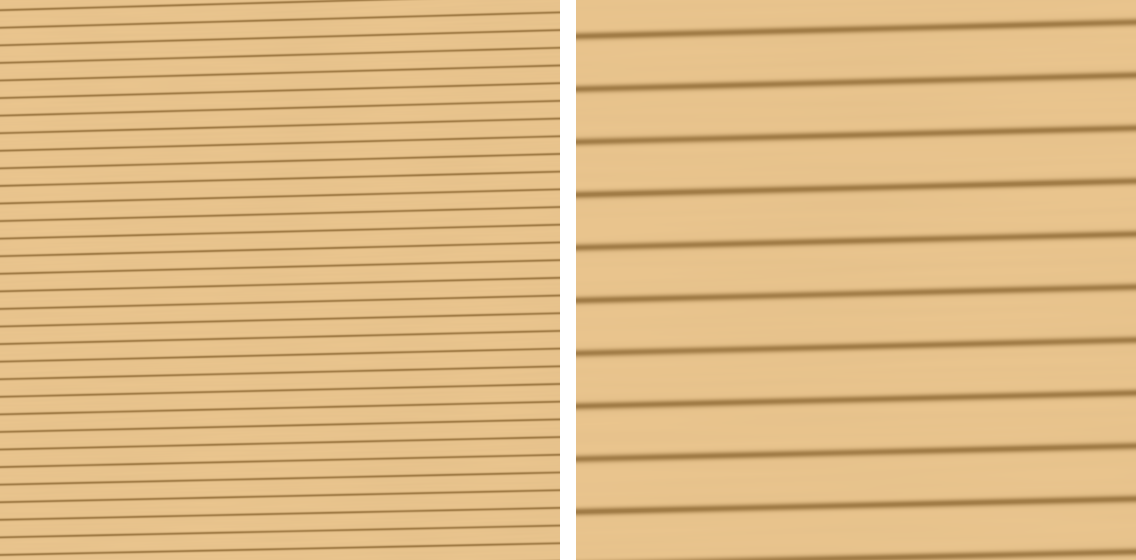
Left, the full canvas; right, a detail of the centre.
A WebGL 2 fragment shader for this texture:

```glsl
#version 300 es
precision highp float;

#define BOARD_PITCH 0.03138   // board height at the left edge
#define PITCH_SPREAD 0.00022  // extra height gained by the right edge
#define FIRST_SEAM 0.0182     // depth of the first seam below the top left
#define RISE 0.0277           // climb of the first seam across the canvas
#define SEAM_WIDTH 0.072      // seam falloff, in boards
#define SEAM_VARIATION 0.10   // uneven darkness along the seams
#define GRAIN_STRENGTH 0.012
#define TINT_STRENGTH 0.010
#define BOARD_COLOR vec3(0.908, 0.764, 0.550)
#define SEAM_COLOR vec3(0.630, 0.485, 0.275)

uniform vec2 u_resolution;
out vec4 fragColor;

// Random unit gradient for a lattice point
vec2 gradientAt(vec2 cell) {
    vec3 p = fract(cell.xyx * vec3(0.1031, 0.1030, 0.0973));
    p += dot(p, p.yzx + 33.33);
    float angle = 6.28318 * fract((p.x + p.y) * p.z);
    return vec2(cos(angle), sin(angle));
}

float gradientNoise(vec2 p) {
    vec2 cell = floor(p);
    vec2 f = p - cell;
    vec2 blend = f * f * f * (f * (f * 6.0 - 15.0) + 10.0);
    vec2 right = vec2(1.0, 0.0);
    vec2 up = vec2(0.0, 1.0);
    float bottom = mix(dot(gradientAt(cell), f),
                       dot(gradientAt(cell + right), f - right), blend.x);
    float top = mix(dot(gradientAt(cell + up), f - up),
                    dot(gradientAt(cell + 1.0), f - 1.0), blend.x);
    return mix(bottom, top, blend.y);
}

void main() {
    vec2 uv = gl_FragCoord.xy / u_resolution;

    // Board coordinate: whole numbers fall on the slightly fanned seams
    float pitch = BOARD_PITCH + PITCH_SPREAD * uv.x;
    float board = (1.0 - uv.y - FIRST_SEAM + RISE * uv.x) / pitch;
    float seamId = floor(board + 0.5);
    float seamDistance = abs(board - seamId);

    // Soft seam, widened and lightened when thinner than a pixel
    float pixel = 1.0 / (u_resolution.y * pitch);
    float width = max(SEAM_WIDTH, 0.7 * pixel);
    float falloff = seamDistance / width;
    float seam = exp(-falloff * falloff) * SEAM_WIDTH / width;
    seam *= 1.0 + SEAM_VARIATION * gradientNoise(vec2(uv.x * 9.0, seamId * 3.7 + 0.5));

    // Fine grain along the boards and a faint broad tint
    float grain = gradientNoise(vec2(uv.x * 7.0, board * 7.0));
    float tint = gradientNoise(vec2(uv.x * 6.0, uv.y * 2.0) + 17.3);
    vec3 surface = BOARD_COLOR * (1.0 + GRAIN_STRENGTH * grain + TINT_STRENGTH * tint);

    fragColor = vec4(mix(surface, SEAM_COLOR, clamp(seam, 0.0, 1.0)), 1.0);
}
```
